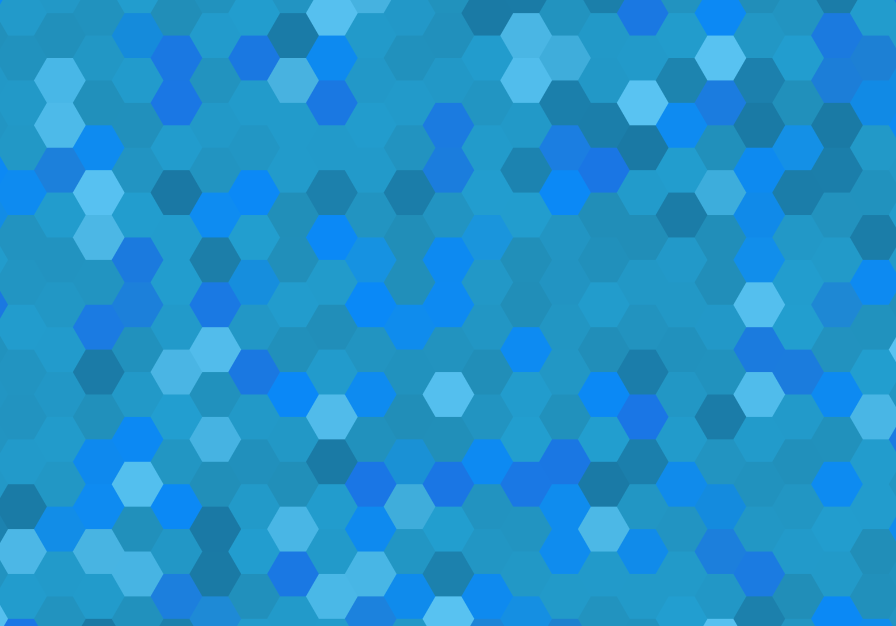
Write a WebGL 1 fragment shader that draws this pattern.

```glsl
precision highp float;
// Mosaic of flat-topped blue hexagons with randomly tinted cells.
uniform vec2 u_resolution;

const float COLUMNS = 23.06;             // columns across the canvas width
const float COLUMN_PITCH = 0.8660254;    // in units of the row pitch
const vec2 ORIGIN = vec2(0.468, 0.66);   // centre of cell (0, 0), in rows
const float MIN_TINT = 0.35;             // faintest accent opacity

const vec3 BASE_DARK  = vec3(0.130, 0.555, 0.720);
const vec3 BASE_LIGHT = vec3(0.135, 0.620, 0.815);
const vec3 SKY        = vec3(0.350, 0.765, 0.950);
const vec3 AZURE      = vec3(0.040, 0.535, 0.970);
const vec3 ROYAL      = vec3(0.100, 0.460, 0.900);
const vec3 TEAL       = vec3(0.100, 0.470, 0.640);

// Cumulative share of cells taking each accent
const float SKY_SHARE   = 0.09;
const float AZURE_SHARE = 0.23;
const float ROYAL_SHARE = 0.32;
const float TEAL_SHARE  = 0.41;

float hash(vec2 p) {
  return fract(sin(dot(p, vec2(127.1, 311.7))) * 43758.5453);
}

// Signed distance to a flat-topped hexagon of height 1
float hexagon(vec2 p) {
  p = abs(p);
  return max(p.y, dot(p, vec2(COLUMN_PITCH, 0.5))) - 0.5;
}

vec3 cellColor(vec2 cell) {
  float pick = hash(cell + 17.3);
  float shade = hash(cell + 41.9);
  float tint = mix(MIN_TINT, 1.0, sqrt(hash(cell + 73.1)));
  vec3 base = mix(BASE_DARK, BASE_LIGHT, shade);
  vec3 accent = base;
  if (pick < SKY_SHARE) accent = SKY;
  else if (pick < AZURE_SHARE) accent = AZURE;
  else if (pick < ROYAL_SHARE) accent = ROYAL;
  else if (pick < TEAL_SHARE) accent = TEAL;
  return mix(base, accent, tint);
}

void main() {
  float scale = COLUMNS * COLUMN_PITCH / u_resolution.x;
  vec2 p = gl_FragCoord.xy * scale - ORIGIN;
  float firstColumn = floor(p.x / COLUMN_PITCH);

  // Blend the surrounding cells by their coverage of this pixel
  vec3 color = vec3(0.0);
  float total = 0.0;
  for (int i = 0; i < 2; i++) {
    float column = firstColumn + float(i);
    float shift = 0.5 * mod(column, 2.0);
    float firstRow = floor(p.y - shift);
    for (int j = 0; j < 2; j++) {
      vec2 cell = vec2(column, firstRow + float(j));
      vec2 center = vec2(column * COLUMN_PITCH, cell.y + shift);
      float coverage = clamp(0.5 - hexagon(p - center) / scale, 0.0, 1.0);
      color += coverage * cellColor(cell);
      total += coverage;
    }
  }
  gl_FragColor = vec4(color / max(total, 0.001), 1.0);
}
```
